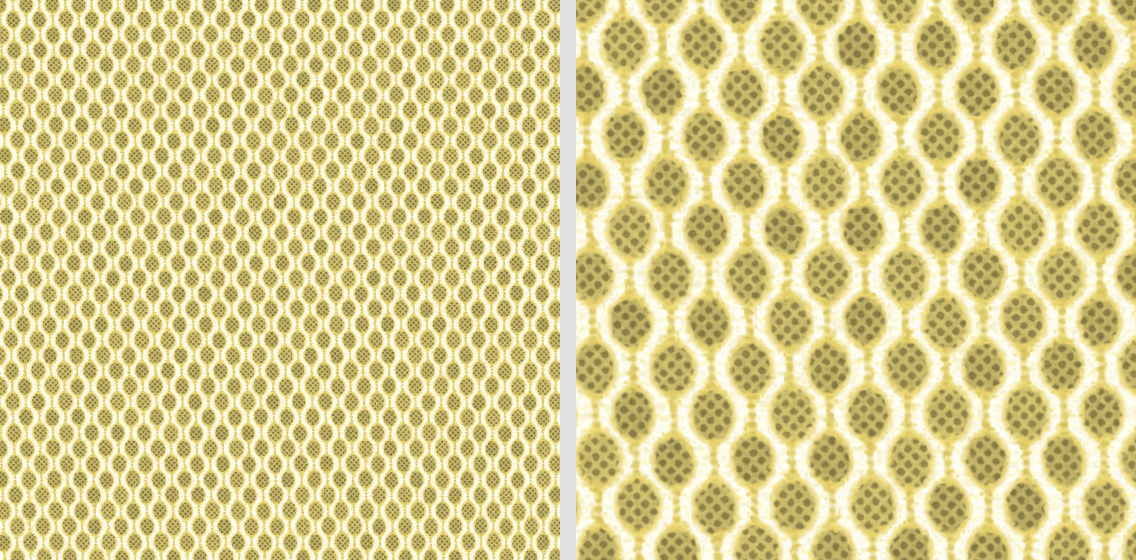
Left, the full canvas; right, a detail of the centre.
Write a WebGL 2 fragment shader that draws this texture.

```glsl
#version 300 es
precision highp float;

uniform vec2 u_resolution;
out vec4 fragColor;

const float TAU = 6.2831853;
const vec2 CELL = vec2(1.0, 1.172);

float hash(vec2 p) {
  return fract(sin(dot(p, vec2(127.1, 311.7))) * 43758.5453);
}

float noise(vec2 p) {
  vec2 i = floor(p), f = fract(p);
  f = f * f * (3.0 - 2.0 * f);
  return mix(mix(hash(i), hash(i + vec2(1, 0)), f.x),
             mix(hash(i + vec2(0, 1)), hash(i + vec2(1, 1)), f.x), f.y);
}

// Cloth coordinates: one unit is the gap between holes in a row
vec2 clothCoords(vec2 uv) {
  vec2 t = vec2(uv.x, 1.0 - uv.y) - vec2(0.5017, 0.3603);
  t.x -= 0.032 * t.y * (1.0 - uv.x * uv.x * uv.x);
  float row = t.y / 0.0273 * (1.0 - 0.02 * t.y);
  return vec2(t.x / 0.0467, row * CELL.y * 0.5);
}

// Nearest hole of the staggered lattice: offset in xy, radius ratio in z, seed in w
vec4 nearestHole(vec2 p) {
  vec4 best = vec4(0.0, 0.0, 1e3, 0.0);
  for (int k = 0; k < 2; k++) {
    vec2 shift = float(k) * 0.5 * CELL;
    vec2 id = floor((p - shift) / CELL + 0.5);
    float seed = hash(id + float(k) * 57.3);
    vec2 jitter = vec2(seed, hash(id + 19.7 + float(k))) - 0.5;
    vec2 q = p - shift - id * CELL - 0.05 * jitter;
    float d = length(q / (vec2(0.25, 0.305) * (0.95 + 0.1 * seed)));
    if (d < best.z) best = vec4(q, d, seed);
  }
  return best;
}

void main() {
  vec2 p = clothCoords(gl_FragCoord.xy / u_resolution);
  vec4 hole = nearestHole(p);
  float grain = noise(p * 17.0);
  float fine = noise(p * 29.0 + 40.0);

  // Pale ribbons weaving between the columns of holes
  float column = floor(p.x * 2.0);
  float side = 1.0 - 2.0 * mod(column, 2.0);
  float across = fract(p.x * 2.0) - 0.5 - 0.2 * side * cos(TAU * p.y / CELL.y);
  float ribbon = 1.0 - smoothstep(0.12, 0.42, abs(across) + 0.16 * (grain - 0.5));
  vec3 color = mix(vec3(0.93, 0.86, 0.48), vec3(1.0, 0.97, 0.78), ribbon);
  color = mix(color, vec3(1.0, 0.995, 0.95), smoothstep(0.5, 1.0, ribbon));

  // Chevron stitches and stray golden loops
  float stitch = 0.5 + 0.5 * sin(TAU * (p.y / 0.14 + abs(across) * 1.6 + grain * 0.5));
  color = mix(color, vec3(0.96, 0.9, 0.58), 0.5 * stitch * smoothstep(0.3, 0.8, fine));
  float fleck = smoothstep(0.6, 0.82, grain) * (1.0 - 0.75 * ribbon);
  color = mix(color, vec3(0.84, 0.75, 0.34), 0.6 * fleck);

  // Dotted seam joining the holes of each column
  float seamX = abs(fract(p.x * 2.0 + 0.5) - 0.5) * 0.5;
  float dash = 0.6 + 0.4 * sin(TAU * p.y / 0.12);
  float seam = (1.0 - smoothstep(0.015, 0.07, seamX)) * dash;
  color = mix(color, vec3(0.82, 0.74, 0.36), 0.7 * seam);

  // Yellow rim around each hole
  float d = hole.z + 0.22 * (grain - 0.5);
  float rim = 1.0 - smoothstep(1.08, 1.36, d);
  color = mix(color, vec3(0.91, 0.83, 0.43), 0.75 * rim);

  // Shaded hole with the diagonal mesh of the backing
  vec2 diagonal = vec2(hole.x + hole.y, hole.x - hole.y) / 0.2 + hole.w * vec2(3.0, 7.0);
  vec2 thread = abs(sin(diagonal * TAU * 0.5));
  float gap = smoothstep(0.2, 0.85, thread.x * thread.y + 0.5 * (fine - 0.5));
  vec3 inside = mix(vec3(0.78, 0.72, 0.42), vec3(0.55, 0.5, 0.27), gap);
  inside *= 0.95 + 0.1 * hole.w + 0.1 * (grain - 0.5);
  color = mix(color, inside, 1.0 - smoothstep(0.86, 1.12, d));

  fragColor = vec4(color + 0.05 * (fine - 0.5), 1.0);
}
```
